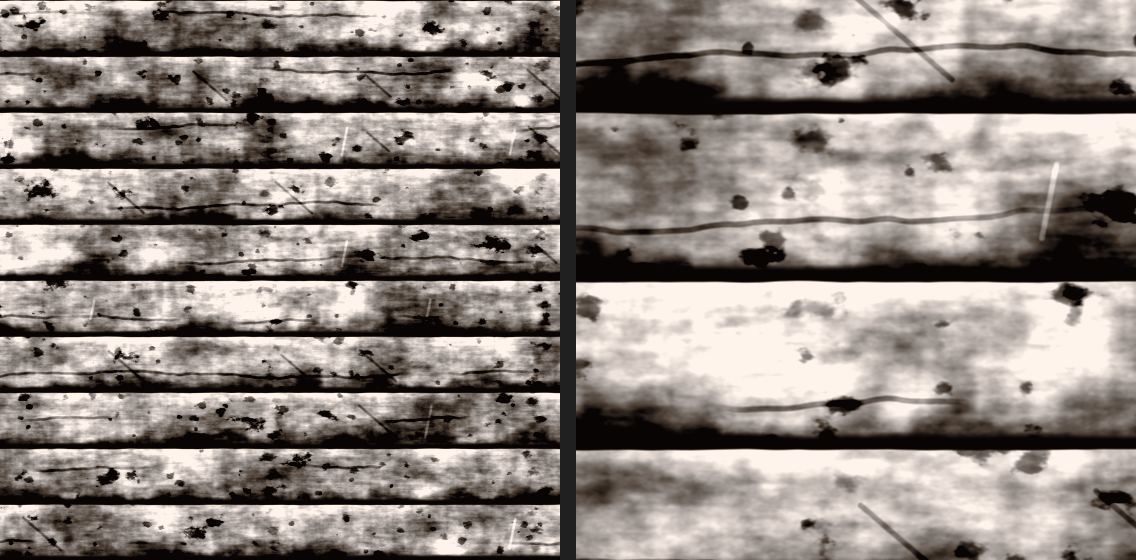
Left, the full canvas; right, a detail of the centre.
Give the GLSL for this texture, as a WebGL 2 fragment shader.

```glsl
#version 300 es
precision highp float;
// Ten stacked horizontal planks of bleached, stained wood with dark seams.
uniform vec2 u_resolution;
out vec4 outColor;

const float PLANKS = 10.0;
const float SEAM_SHIFT = 0.018;   // seam offset, in plank heights
const vec3 VOID = vec3(0.03, 0.015, 0.015);
const vec3 UMBER = vec3(0.27, 0.22, 0.18);
const vec3 ASH = vec3(0.57, 0.54, 0.52);
const vec3 PALE = vec3(0.73, 0.69, 0.67);
const vec3 CREAM = vec3(1.0, 0.955, 0.92);

float hash(vec2 p) {
  vec3 q = fract(p.xyx * vec3(0.1031, 0.1030, 0.0973));
  q += dot(q, q.yzx + 33.33);
  return fract((q.x + q.y) * q.z);
}

float valueNoise(vec2 p) {
  vec2 cell = floor(p), f = fract(p);
  f = f * f * (3.0 - 2.0 * f);
  float low = mix(hash(cell), hash(cell + vec2(1, 0)), f.x);
  float high = mix(hash(cell + vec2(0, 1)), hash(cell + 1.0), f.x);
  return mix(low, high, f.y);
}

// Octaves of value noise, centred on zero
float layeredNoise(vec2 p, int octaves) {
  float sum = 0.0, weight = 0.5;
  for (int i = 0; i < octaves; i++) {
    sum += weight * (valueNoise(p) - 0.5);
    p = mat2(1.9, 0.35, -0.35, 1.9) * p + 17.3;
    weight *= 0.58;
  }
  return sum;
}

// Cellular spots: each cell may hold one ragged blot of its own size
float spots(vec2 p, float chance, float radius, float ragged) {
  float cover = 0.0;
  for (int j = -1; j <= 1; j++)
    for (int i = -1; i <= 1; i++) {
      vec2 cell = floor(p) + vec2(i, j);
      vec2 centre = cell + vec2(hash(cell + 3.1), hash(cell + 8.7));
      float size = radius * mix(0.4, 1.0, hash(cell + 21.4));
      float d = length((p - centre) * vec2(0.8, 1.0)) + ragged * size;
      float present = step(hash(cell + 40.2), chance);
      cover = max(cover, present * (1.0 - smoothstep(size * 0.3, size, d)));
    }
  return cover;
}

// Thin wandering split along a plank, broken into stretches
float crack(vec2 p, float seed, float width, float blur) {
  float path = 0.25 + 0.5 * hash(vec2(seed, 5.0)) + 0.05 * sin(p.x * 0.9 + seed)
             + 0.02 * sin(p.x * 3.7 + seed * 2.0) + 0.03 * (valueNoise(p.xx * 5.0) - 0.5);
  float open = smoothstep(0.42, 0.65, valueNoise(vec2(p.x * 0.8, seed * 7.0)));
  return open * (1.0 - smoothstep(width, width + blur, abs(p.y - path)));
}

// Slanted scratches, at most one per stretch of plank
float scratch(vec2 p, float seed, float chance, float slant, float blur) {
  vec2 id = vec2(floor(p.x / 1.5), seed);
  vec2 q = vec2(mod(p.x, 1.5) - 0.75, p.y - 0.45);
  vec2 reach = vec2(slant, -0.3) * mix(0.5, 1.0, hash(id + 2.0));
  float along = clamp(dot(q, reach) / dot(reach, reach), -1.0, 1.0);
  float line = 1.0 - smoothstep(0.006, 0.02 + blur, length(q - reach * along));
  return line * step(hash(id + 9.0), chance);
}

// Column of old nail stains at one place along the plank
float nails(vec2 p, float column, float seed, float ragged) {
  float cover = 0.0;
  for (int i = 0; i < 3; i++) {
    vec2 id = vec2(seed, float(i) + column);
    vec2 centre = vec2(column + 0.2 * (hash(id) - 0.5), 0.22 + 0.3 * float(i));
    float d = length((p - centre) * vec2(0.6, 1.0)) + ragged * 0.07;
    cover = max(cover, (1.0 - smoothstep(0.02, 0.09, d)) * hash(id + 6.0));
  }
  return cover;
}

vec3 woodColor(float tone) {
  vec3 color = mix(VOID, UMBER, clamp(tone / 0.22, 0.0, 1.0));
  color = mix(color, ASH, clamp((tone - 0.22) / 0.32, 0.0, 1.0));
  color = mix(color, PALE, clamp((tone - 0.54) / 0.15, 0.0, 1.0));
  return mix(color, CREAM, clamp((tone - 0.69) / 0.27, 0.0, 1.0));
}

void main() {
  vec2 uv = gl_FragCoord.xy / u_resolution;
  float blur = PLANKS / u_resolution.y;
  float row = floor(uv.y * PLANKS - SEAM_SHIFT);
  vec2 p = vec2(uv.x * PLANKS, fract(uv.y * PLANKS - SEAM_SHIFT));
  float seed = row + 3.0;
  vec2 wood = p + vec2(seed * 31.7, seed * 13.3);

  // Stains, vertical weather streaks and fine horizontal grain
  float fine = layeredNoise(wood * vec2(6.0, 9.0), 4);
  float tone = 0.60 + 0.08 * (hash(vec2(seed, 1.0)) - 0.5);
  tone += 1.35 * layeredNoise(wood * vec2(1.1, 1.9), 6);
  tone += 0.50 * fine;
  tone += 0.28 * layeredNoise(wood * vec2(7.0, 1.0), 3);
  tone += 0.32 * layeredNoise(wood * vec2(3.0, 22.0), 2);

  // Bright upper lip and grime gathering along the lower edge
  tone += 0.22 * smoothstep(0.72, 0.95, p.y);
  float grime = 0.22 + 0.9 * layeredNoise(wood * vec2(1.6, 0.6) + 50.0, 4);
  tone -= 0.65 * (1.0 - smoothstep(0.0, max(0.12, grime + 0.12), p.y));

  // Knots, pits, nails, splits and scratches
  float ragged = 2.5 * fine;
  tone -= 0.65 * spots(wood * vec2(0.9, 1.3), 0.32, 0.20, ragged);
  tone -= 0.45 * spots(wood * 4.0, 0.22, 0.32, ragged);
  tone -= 0.60 * (nails(p, 4.83, seed, ragged) + nails(p, 9.6, seed, ragged));
  tone -= 0.40 * crack(p, seed, 0.008, 0.012 + blur);
  tone -= 0.30 * scratch(p, seed, 0.22, 0.35, blur);
  tone += 0.25 * scratch(p + vec2(0.6, 0.0), seed + 20.0, 0.10, -0.06, blur);

  // Seam: soft underside of one plank, crisp top of the next
  float wobble = 0.02 * layeredNoise(vec2(p.x * 3.0, seed * 9.0), 3);
  float lower = smoothstep(0.03, 0.075 + blur, p.y + wobble);
  float upper = smoothstep(0.02, 0.03 + blur, 1.0 - p.y + wobble);
  tone = clamp(tone, 0.0, 1.0) * lower * upper;
  outColor = vec4(woodColor(tone), 1.0);
}
```
